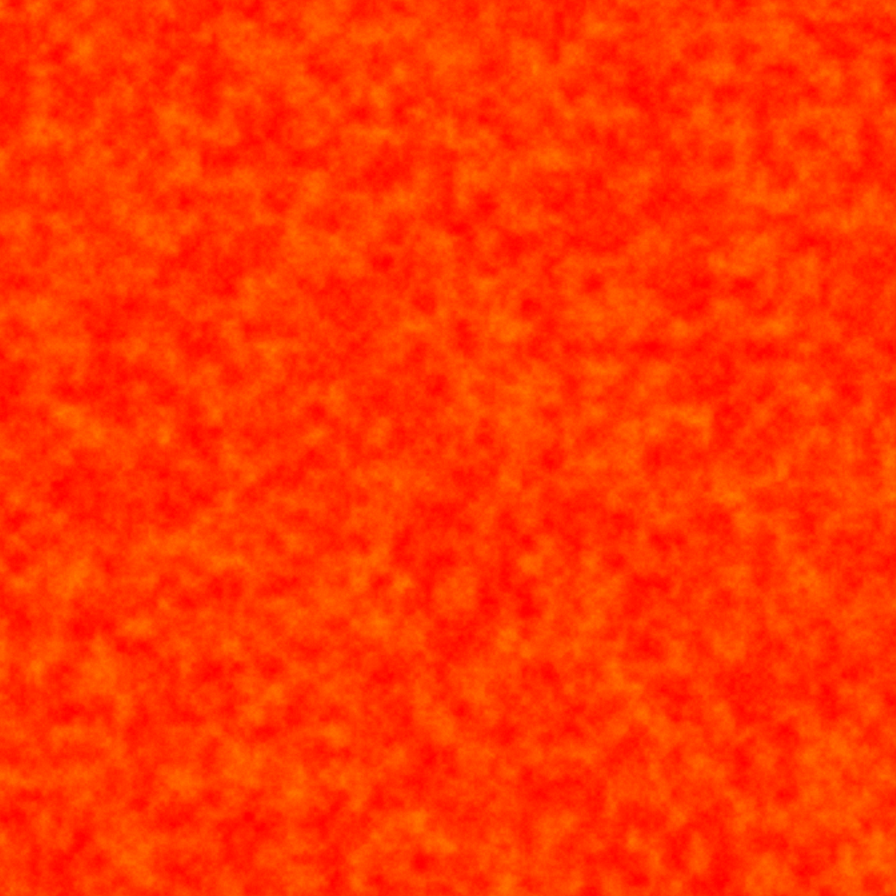
A Shadertoy shader for this texture:

```glsl
// Glowing lava-like surface: soft red and orange cloud noise with fine grain.
#define BASE_CELLS 42.0    // coarsest noise cells across the canvas
#define OCTAVES 5
#define GAIN 0.6           // amplitude ratio between octaves
#define MEAN_GREEN 0.206   // average heat, from red towards orange
#define CONTRAST 0.62

float hash(vec2 cell) {
    vec3 p = fract(cell.xyx * 0.1031);
    p += dot(p, p.yzx + 33.33);
    return fract((p.x + p.y) * p.z);
}

// Smoothly interpolated lattice noise in 0..1
float valueNoise(vec2 p) {
    vec2 cell = floor(p);
    vec2 f = fract(p);
    vec2 blend = f * f * (3.0 - 2.0 * f);
    float lower = mix(hash(cell), hash(cell + vec2(1.0, 0.0)), blend.x);
    float upper = mix(hash(cell + vec2(0.0, 1.0)), hash(cell + vec2(1.0)), blend.x);
    return mix(lower, upper, blend.y);
}

// Normalised sum of octaves, each twice as fine as the last
float cloudNoise(vec2 p) {
    float sum = 0.0;
    float total = 0.0;
    float amplitude = 1.0;
    for (int i = 0; i < OCTAVES; i++) {
        sum += amplitude * valueNoise(p);
        total += amplitude;
        amplitude *= GAIN;
        p = p * 2.0 + vec2(17.3, 41.7);
    }
    return sum / total;
}

void mainImage(out vec4 fragColor, in vec2 fragCoord) {
    vec2 uv = fragCoord / iResolution.y;
    float heat = cloudNoise(uv * BASE_CELLS + vec2(5.2, 9.4)) - 0.5;

    // Heat only moves the green channel, from pure red to orange
    float green = clamp(MEAN_GREEN + CONTRAST * heat, 0.0, 1.0);
    fragColor = vec4(1.0, green, 0.0, 1.0);
}
```
